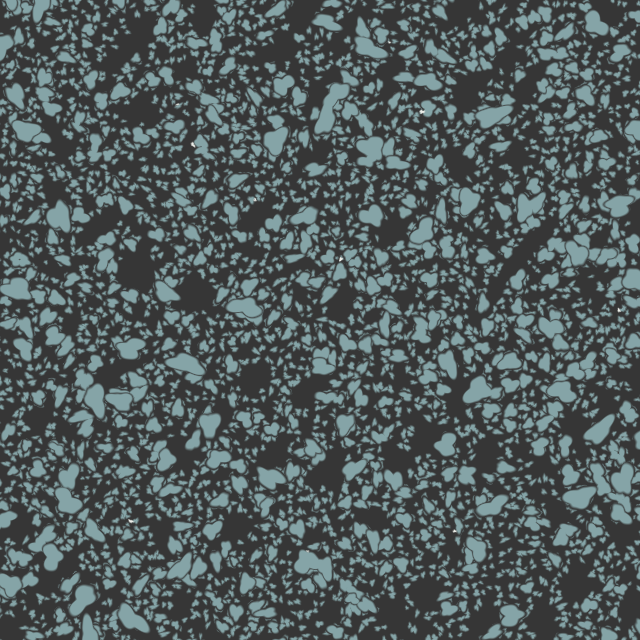
Write a three.js fragment shader that draws this texture.

```glsl
// Terrazzo: pale teal stone chips of three sizes scattered in dark grey cement.
// Each size is a jittered cell grid of lumpy ellipses; larger chips keep a thin
// gap around them, and warped sines leave bare hollows without any chips.

varying vec2 vUv;

vec4 hash4(vec2 cell) {
  vec4 p = fract(cell.xyxy * vec4(0.1031, 0.1030, 0.0973, 0.1099));
  p += dot(p, p.wzxy + 33.33);
  return fract((p.xxyz + p.yzzw) * p.zywx);
}

// High inside the bare patches of cement
float hollow(vec2 p) {
  p += 0.02 * sin(p.yx * 23.0 + vec2(1.0, 4.0));
  float patches = sin(p.x * 41.0 + 2.0 * sin(p.y * 17.0))
                * sin(p.y * 37.0 + 2.0 * sin(p.x * 19.0 + 1.0));
  return patches + 0.45 * sin(dot(p, vec2(53.0, -29.0)));
}

// Signed distance to one chip: a turned ellipse with a wavy outline
float chipDistance(vec2 q, float radius, vec4 rnd) {
  float turn = 6.2832 * rnd.w;
  float stretch = 1.0 + 0.35 * fract(rnd.w * 7.0 + rnd.x);
  q = mat2(cos(turn), sin(turn), -sin(turn), cos(turn)) * q;
  q *= vec2(1.0 / stretch, stretch);
  float a = atan(q.y, q.x + 1e-5);
  float lumps = 0.17 * sin(2.0 * a + 40.0 * rnd.x)
              + 0.19 * sin(3.0 * a + 40.0 * rnd.y)
              + 0.09 * sin(5.0 * a + 60.0 * rnd.w);
  return (length(q) - radius * (1.0 + lumps)) / stretch;
}

// Nearest chip of one size, in canvas units; reach is the largest radius in cells
float chipLayer(vec2 p, float cells, float density, float reach, float seed) {
  vec2 home = floor(p * cells);
  float nearest = 1.0;
  for (int j = -1; j <= 1; j++) {
    for (int i = -1; i <= 1; i++) {
      vec2 cell = home + vec2(float(i), float(j));
      vec4 rnd = hash4(cell + seed);
      vec2 center = (cell + 0.5 + 0.9 * (rnd.xy - 0.5)) / cells;
      if (rnd.z < density && hollow(center) < 0.72) {
        float radius = reach * mix(0.45, 1.0, rnd.z / density) / cells;
        nearest = min(nearest, chipDistance(p - center, radius, rnd));
      }
    }
  }
  return nearest;
}

void main() {
  float large  = chipLayer(vUv, 17.0, 0.45, 0.33, 11.0);
  float medium = chipLayer(vUv, 31.0, 0.66, 0.38, 57.0);
  float small  = chipLayer(vUv, 76.0, 0.84, 0.39, 131.0);

  // Smaller chips are trimmed back from the larger ones
  float chips = min(large, max(medium, 0.0015 - large));
  chips = min(chips, max(small, 0.0032 - chips));

  vec3 cement = vec3(0.212, 0.212, 0.212);
  vec3 stone = vec3(0.52, 0.645, 0.655);
  vec3 color = mix(stone, cement, smoothstep(-0.0021, 0.0021, chips));

  // A few bright flecks
  float fleck = chipLayer(vUv, 24.0, 0.018, 0.075, 211.0);
  color = mix(vec3(0.92, 0.93, 0.91), color, smoothstep(-0.0015, 0.0015, fleck));

  gl_FragColor = vec4(color, 1.0);
}
```
